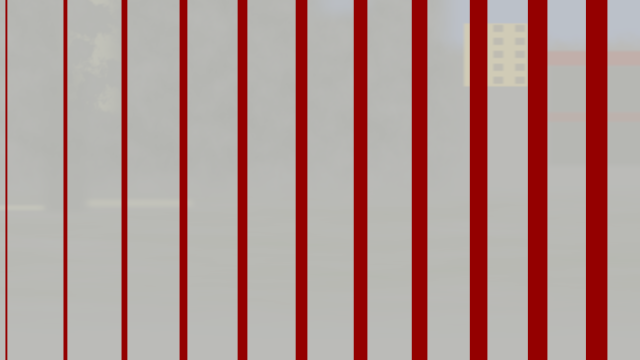
Reproduce this pattern procedurally as a WebGL 2 fragment shader.

```glsl
#version 300 es
precision highp float;

uniform vec2 u_resolution;
out vec4 fragColor;

// Stripes, in canvas widths
const float STRIPE_COUNT = 11.0;
const float FIRST_LEFT = 0.0085;
const float PITCH = 0.0907;
const float FIRST_WIDTH = 0.0030;
const float WIDTH_STEP = 0.00306;

// Colours
const vec3 STRIPE_RED = vec3(0.580, 0.000, 0.000);
const vec3 PALE_GREY = vec3(0.732, 0.733, 0.722);
const vec3 TREE_GREY = vec3(0.702, 0.707, 0.690);
const vec3 LAWN_GREY = vec3(0.716, 0.722, 0.694);
const vec3 SKY = vec3(0.735, 0.755, 0.790);
const vec3 CREAM = vec3(0.815, 0.795, 0.715);
const vec3 WINDOW = vec3(0.725, 0.720, 0.690);
const vec3 ROOF = vec3(0.755, 0.685, 0.665);
const vec3 SUNLIT = vec3(0.780, 0.780, 0.735);

// Layered sines, roughly -1 to 1
float mottle(vec2 p) {
    float sum = 0.0;
    float amp = 0.5;
    for (int i = 0; i < 5; i++) {
        sum += amp * sin(p.x + 1.7 * sin(p.y)) * cos(p.y + 1.3 * sin(p.x * 0.8));
        p = mat2(1.5, 1.1, -1.1, 1.5) * p + 2.3;
        amp *= 0.62;
    }
    return sum;
}

// Soft-edged box mask
float box(vec2 p, vec2 low, vec2 high, float soft) {
    vec2 d = abs(p - 0.5 * (low + high)) - 0.5 * (high - low);
    vec2 inside = 1.0 - smoothstep(vec2(-soft), vec2(soft), d);
    return inside.x * inside.y;
}

// Faint, washed-out landscape behind the stripes
vec3 backdrop(vec2 uv) {
    vec2 p = uv * vec2(16.0, 9.0);
    float leaves = mottle(p * 2.2);
    vec3 col = PALE_GREY;

    // Lawn with long, flat bands
    float bands = 0.5 + 0.5 * mottle(vec2(p.x * 0.35, p.y * 4.0));
    float lawn = smoothstep(0.03, 0.25, uv.y) * (1.0 - smoothstep(0.40, 0.50, uv.y));
    col = mix(col, LAWN_GREY, lawn * bands);
    float glint = box(uv, vec2(-0.05, 0.416), vec2(0.07, 0.430), 0.006)
                + box(uv, vec2(0.135, 0.426), vec2(0.30, 0.446), 0.010);
    col = mix(col, SUNLIT, 0.7 * glint);

    // Trees, with light gaps on the left
    float trees = smoothstep(0.40, 0.60, uv.y) * (1.0 - smoothstep(0.68, 0.76, uv.x + 0.02 * leaves));
    col = mix(col, TREE_GREY, trees * (0.55 + 0.40 * leaves));
    float gap = box(uv, vec2(0.11, 0.68), vec2(0.18, 1.10), 0.03);
    col = mix(col, SUNLIT, gap * smoothstep(-0.1, 0.5, leaves) * 0.7);
    col = mix(col, TREE_GREY, 0.5 * box(uv, vec2(0.07, 0.41), vec2(0.135, 0.80), 0.015));

    // Sky at the upper right and in a break above the trees
    float skyLine = 0.88 + 0.02 * leaves;
    float sky = smoothstep(0.67, 0.73, uv.x) * smoothstep(skyLine - 0.03, skyLine + 0.03, uv.y);
    sky = max(sky, 0.7 * box(uv, vec2(0.50, 0.96), vec2(0.57, 1.10), 0.03));
    col = mix(col, SKY, sky);

    // Cream building with rows of windows
    float house = box(uv, vec2(0.725, 0.76), vec2(0.825, 0.935), 0.004);
    vec2 cell = fract((uv - vec2(0.725, 0.76)) / vec2(0.034, 0.036));
    float panes = box(cell, vec2(0.35, 0.20), vec2(0.80, 0.75), 0.10);
    col = mix(col, mix(CREAM, WINDOW, 0.75 * panes), house);

    // Low buildings with reddish roofs
    col = mix(col, TREE_GREY, 0.6 * box(uv, vec2(0.855, 0.54), vec2(1.10, 0.82), 0.012));
    float roofs = box(uv, vec2(0.852, 0.818), vec2(1.10, 0.858), 0.006)
                + 0.6 * box(uv, vec2(0.855, 0.662), vec2(1.10, 0.688), 0.006);
    return mix(col, ROOF, roofs);
}

// Coverage of stripes that widen from left to right
float stripes(float x, float pixel) {
    float index = clamp(floor((x - FIRST_LEFT + 0.5 * (PITCH - WIDTH_STEP * 10.0)) / PITCH),
                        0.0, STRIPE_COUNT - 1.0);
    float halfWidth = 0.5 * (FIRST_WIDTH + WIDTH_STEP * index);
    float center = FIRST_LEFT + PITCH * index + halfWidth;
    float d = abs(x - center) - halfWidth;
    return clamp(0.5 - d / pixel, 0.0, 1.0);
}

void main() {
    vec2 uv = gl_FragCoord.xy / u_resolution;
    float red = stripes(uv.x, 1.0 / u_resolution.x);
    fragColor = vec4(mix(backdrop(uv), STRIPE_RED, red), 1.0);
}
```
